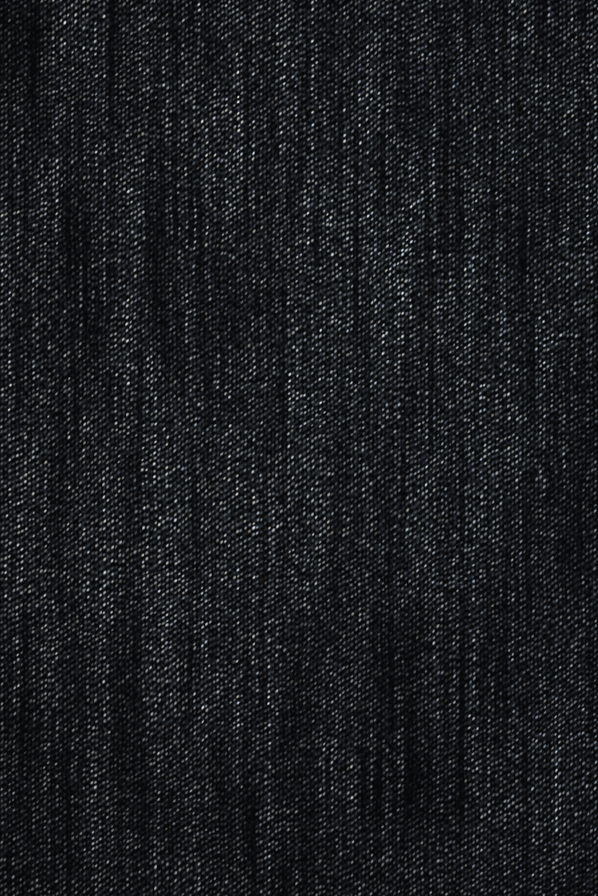
Give the GLSL for this texture, as a Shadertoy shader.

```glsl
// Dark washed denim: near-black warp yarns with pale weft flecks in a rising twill.
// Each cell of a sheared grid holds one slanted fleck; stretched gradient noise
// fades flecks and yarns into thin vertical streaks and faint worn patches.

const float YARNS = 228.0;          // warp yarns per canvas height
const float PICKS = 146.0;          // twill repeats per canvas height
const float TWILL_STEP = 0.43;      // rise of the twill per yarn, in repeats
const vec2 FLECK_RADIUS = vec2(0.60, 0.40);  // in cell units
const float FLECK_SLANT = 0.75;     // share of the twill slope seen in a fleck
const float FLECK_GAIN = 0.47;
const float YARN_LEVEL = 0.073;
const float RIDGE = 0.025;          // faint diagonal ridge between flecks
const float GRAIN = 0.105;
const float STREAK = 1.45;
const float PATCH = 0.42;
const vec3 INDIGO = vec3(0.86, 1.00, 1.13);
const vec3 COOL_THREAD = vec3(0.90, 0.99, 1.09);
const vec3 WARM_THREAD = vec3(1.04, 1.01, 0.93);
const int SUBSAMPLES = 2;           // per axis

vec2 hash2(vec2 p) {
    vec3 q = fract(p.xyx * vec3(0.1031, 0.1030, 0.0973));
    q += dot(q, q.yzx + 33.33);
    return fract((q.xx + q.yz) * q.zy);
}

float cornerGradient(vec2 cell, vec2 offset) {
    float angle = 6.2832 * hash2(cell + 57.0).x;
    return dot(vec2(cos(angle), sin(angle)), offset);
}

// Gradient noise, roughly -0.7 to 0.7
float noise(vec2 p) {
    vec2 i = floor(p), f = p - i;
    vec2 u = f * f * f * (f * (f * 6.0 - 15.0) + 10.0);
    vec2 e = vec2(1.0, 0.0);
    float low = mix(cornerGradient(i, f), cornerGradient(i + e, f - e), u.x);
    float high = mix(cornerGradient(i + e.yx, f - e.yx),
                     cornerGradient(i + e.xx, f - e.xx), u.x);
    return mix(low, high, u.y);
}

// Broad fall-off of light: brightest above the middle, dim right and below
float lighting(vec2 p) {
    vec2 d = (p - vec2(0.31, 0.66)) / vec2(0.42, 0.55);
    return mix(0.74, 1.16, exp(-dot(d, d)));
}

// Vertical wear: thin and wide streaks, plus a level for each single yarn
float wear(vec2 p, float yarn) {
    float streaks = 0.60 * noise(p * vec2(125.0, 3.5))
                  + 0.42 * noise(p * vec2(52.0, 2.2) + 11.0)
                  + 0.65 * noise(vec2(yarn * 0.73, p.y * 6.0) + 31.0);
    float patches = noise(p * vec2(8.0, 4.0) + 5.0)
                  + 0.7 * noise(p * vec2(24.0, 13.0) + 23.0);
    return clamp(1.0 + STREAK * streaks + PATCH * patches, 0.15, 2.0);
}

vec3 denim(vec2 p) {
    // Slightly wavering sheared weave grid
    float x = p.x * YARNS + 0.5 * noise(p * vec2(14.0, 18.0));
    float yarn = floor(x);
    float slip = 0.3 * (hash2(vec2(yarn, 7.0)).x - 0.5);
    float y = p.y * PICKS - yarn * TWILL_STEP + slip
            + 1.2 * noise(p * vec2(11.0, 9.0) + 3.0);
    vec2 cell = vec2(yarn, floor(y));
    vec2 local = vec2(x, y) - cell - 0.5;
    local.y -= FLECK_SLANT * TWILL_STEP * local.x;

    float worn = wear(p, yarn);
    float light = lighting(p);

    // Dark warp yarn with fibre grain, a groove on either side and a twill ridge
    float fibre = noise(p * vec2(330.0, 215.0))
                + 0.6 * noise(p * vec2(170.0, 110.0) + 41.0);
    float rib = 1.0 - 1.2 * local.x * local.x;
    float base = YARN_LEVEL * rib * mix(0.5, 1.0, worn)
               + RIDGE * cos(6.2832 * local.y) * worn
               + GRAIN * fibre * mix(0.4, 1.0, worn);
    vec3 color = INDIGO * max(base * light, 0.026);

    // Pale weft fleck of random size, place, strength and tint
    vec2 shape = hash2(cell + 100.0);
    vec2 tone = hash2(cell + 300.0);
    vec2 shift = (shape - 0.5) * vec2(0.24, 0.36);
    vec2 r = (local - shift) / (FLECK_RADIUS * mix(0.8, 1.1, shape.y));
    float fleck = max(1.0 - dot(r, r), 0.0);
    float strength = FLECK_GAIN * mix(0.1, 1.0, pow(tone.x, 1.4)) * worn * light;
    float warmth = clamp(tone.y + 0.4 - 0.6 * p.x, 0.0, 1.0);
    color += mix(COOL_THREAD, WARM_THREAD, warmth) * strength * fleck * fleck;
    return color;
}

void mainImage(out vec4 fragColor, in vec2 fragCoord) {
    // Average several points per pixel to smooth the fine weave
    vec3 sum = vec3(0.0);
    for (int j = 0; j < SUBSAMPLES; j++) {
        for (int i = 0; i < SUBSAMPLES; i++) {
            vec2 offset = (vec2(i, j) + 0.5) / float(SUBSAMPLES) - 0.5;
            sum += denim((fragCoord + offset) / iResolution.y);
        }
    }
    vec3 color = sum / float(SUBSAMPLES * SUBSAMPLES);
    fragColor = vec4(min(color, vec3(0.85)), 1.0);
}
```
